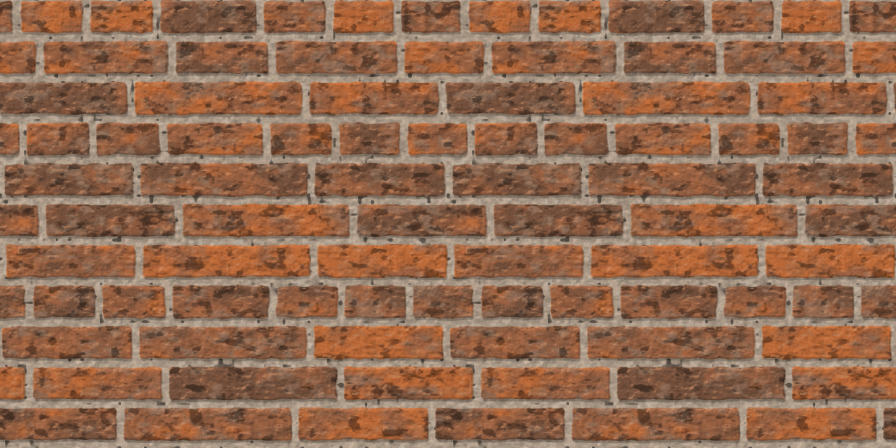
Write a Shadertoy shader that draws this texture.

```glsl
// Weathered orange-brown brick wall with sandy mortar, tiling twice across the canvas.

float hash(vec2 p) {
    return fract(sin(dot(p, vec2(127.1, 311.7))) * 43758.5453);
}

// Value noise that wraps after one tile of "cells" lattice cells
float noise(vec2 p, vec2 cells) {
    p *= cells;
    vec2 i = floor(p), f = fract(p);
    f = f * f * (3.0 - 2.0 * f);
    vec2 a = mod(i, cells), b = mod(i + 1.0, cells), seed = cells * 1.7;
    return mix(mix(hash(a + seed), hash(vec2(b.x, a.y) + seed), f.x),
               mix(hash(vec2(a.x, b.y) + seed), hash(b + seed), f.x), f.y);
}

float fbm(vec2 p, vec2 cells) {
    float sum = 0.0, amp = 0.57;
    for (int i = 0; i < 3; i++) {
        sum += amp * noise(p, cells);
        cells *= 2.0;
        amp *= 0.5;
    }
    return sum;
}

// Signed distance to the nearest brick (negative inside); id is unique per brick
float brickDistance(vec2 p, out vec2 id) {
    // Start of the first brick in each of the 11 courses, bottom to top
    const float start[11] = float[11](-0.036, 0.065, -0.003, 0.065, 0.005, 0.094,
                                      0.0, 0.052, -0.013, 0.089, 0.038);
    float v = (p.y - 0.008) * 11.0;
    int row = int(mod(floor(v), 11.0));
    float x = fract(p.x - start[row]);

    // Joints of a stretcher course, a course of short bricks, or a mixed one
    vec4 joints = vec4(0.305, 0.695, 1.0, 1.0);
    float lastJoint = 1.0;
    if (row == 3 || row == 7 || row == 10) {
        joints = vec4(0.155, 0.3125, 0.543, 0.697);
        lastJoint = 0.849;
    } else if (row == 9) {
        joints = vec4(0.294, 0.518, 0.805, 1.0);
    }
    float left = 0.0, right = 1.0;
    for (int i = 0; i < 5; i++) {
        float joint = i < 4 ? joints[i] : lastJoint;
        if (x >= joint) left = joint;
        else right = min(right, joint);
    }
    id = vec2(left * 40.0, float(row));

    // Rounded box, slightly different in size for each brick
    vec2 center = vec2(x - 0.5 * (left + right), (fract(v) - 0.5) / 11.0);
    vec2 halfSize = vec2(0.5 * (right - left) - 0.008, 0.0363) - 0.0015 * hash(id + 5.0);
    vec2 q = abs(center) - halfSize + 0.007;
    return length(max(q, 0.0)) + min(max(q.x, q.y), 0.0) - 0.007;
}

void mainImage(out vec4 fragColor, in vec2 fragCoord) {
    vec2 p = fragCoord / iResolution.y;
    float pixel = 1.0 / iResolution.y;

    // Chipped outlines, and a second sample towards the light
    vec2 chip = 0.007 * (vec2(fbm(p, vec2(36.0)), fbm(p + 0.37, vec2(41.0))) - 0.5);
    vec2 id, unusedId;
    float d = brickDistance(p + chip, id);
    float dLight = brickDistance(p + chip + vec2(-0.002, 0.006), unusedId);

    // Surface relief lit from the upper left
    vec2 grain = vec2(54.0, 76.0);
    float relief = fbm(p, grain) - fbm(p + vec2(-0.003, 0.004), grain);
    float grit = fbm(p, vec2(110.0));

    // Brick: fired tone per brick, mottled from brown to orange
    float heat = mix(0.08, 0.92, hash(id + 2.3)) + 1.3 * (fbm(p, vec2(17.0, 26.0)) - 0.5);
    vec3 brick = mix(vec3(0.46, 0.32, 0.24), vec3(0.60, 0.38, 0.26), smoothstep(0.1, 0.5, heat));
    brick = mix(brick, vec3(0.73, 0.41, 0.22), smoothstep(0.5, 0.9, heat));

    // Wear: mortar dust, soot stains, crinkled highlights and hollows
    float dust = smoothstep(0.52, 0.72, fbm(p, vec2(31.0, 47.0)));
    brick = mix(brick, vec3(0.58, 0.46, 0.38), dust * mix(0.7, 0.25, smoothstep(0.3, 0.9, heat)));
    brick *= 1.0 - 0.35 * smoothstep(0.56, 0.74, fbm(p, vec2(43.0, 59.0)));
    brick = mix(brick, vec3(0.76, 0.53, 0.38), 0.6 * smoothstep(0.06, 0.28, relief));
    brick *= 1.0 + 0.75 * min(relief, 0.0) + 0.25 * (grit - 0.5);

    // Lit upper rim and darker lower rim of each brick
    brick *= 1.0 + 0.14 * smoothstep(-0.003, 0.004, dLight);
    brick *= 1.0 - 0.22 * smoothstep(-0.006, 0.0, d) * smoothstep(0.0, -0.006, dLight);

    // Mortar: sandy grit with pale pebbles, dark pits and a brick shadow
    vec3 mortar = vec3(0.67, 0.60, 0.53) * (0.82 + 0.36 * grit + 0.3 * relief);
    float pebbles = noise(p, vec2(87.0));
    mortar = mix(mortar, vec3(0.78, 0.73, 0.67), 0.5 * smoothstep(0.75, 0.9, pebbles));
    mortar *= 1.0 - 0.5 * smoothstep(0.8, 0.95, noise(p, vec2(71.0)));
    mortar *= 1.0 - 0.25 * smoothstep(0.002, -0.003, dLight);

    float edge = max(pixel, 0.0015);
    fragColor = vec4(mix(brick, mortar, smoothstep(-edge, edge, d)), 1.0);
}
```
